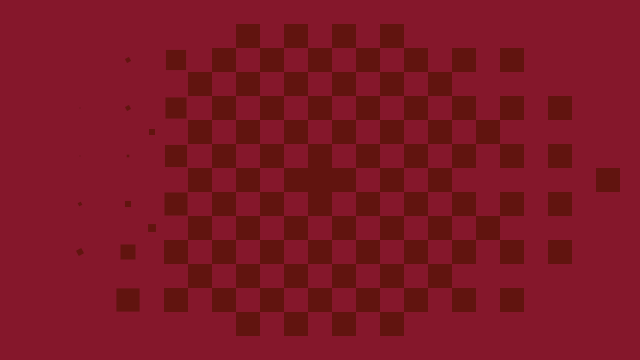
Reproduce this background procedurally as a Shadertoy shader.

```glsl
// Checkerboard of dark squares on crimson, shrinking and tilting away at the left.

const vec3 CRIMSON = vec3(0.52, 0.09, 0.17);
const vec3 MAROON = vec3(0.38, 0.08, 0.06);
const float ROWS = 15.0;

// Furthest filled column for each row distance from the centre
const float REACH[7] = float[7](5.0, 10.0, 7.0, 10.0, 5.0, 8.0, 3.0);

// 1 where the grid holds a square; cell (0,0) is the centre, rows count downward
float isFilled(vec2 cell) {
    if (cell == vec2(0.0) || cell == vec2(12.0, 0.0)) return 1.0;
    float row = abs(cell.y);
    if (row > 6.0) return 0.0;
    float odd = mod(cell.x + cell.y, 2.0);
    return odd * step(abs(cell.x), REACH[int(row)]);
}

// Side length of a square, in cells: the left columns dwindle toward the top
float squareSize(vec2 cell) {
    float row = cell.y;
    if (cell.x > -5.5) return 1.0;
    if (cell.x > -6.5) return min(1.0, 0.94 + 0.02 * row);
    if (cell.x > -7.5) return 0.29 + 0.02 * row;
    if (cell.x > -8.5) {
        float dip = 0.08 * exp(-(row + 1.0) * (row + 1.0));
        return mix(0.19, 1.0, smoothstep(0.0, 5.7, row)) - dip;
    }
    return mix(0.04, 0.25, smoothstep(-1.0, 3.0, row));
}

// Rotation of the smallest squares, in radians
float squareTilt(vec2 cell) {
    bool upperLeft = cell.x == -8.0 && cell.y < -2.0;
    return (upperLeft || cell.x < -9.0) ? 0.5 : 0.0;
}

vec2 rotate(vec2 p, float angle) {
    float c = cos(angle), s = sin(angle);
    return vec2(c * p.x - s * p.y, s * p.x + c * p.y);
}

// Share of a pixel-wide box at p that lies inside a centred square
float squareCoverage(vec2 p, float size, float pixel) {
    vec2 high = min(p + 0.5 * pixel, vec2(0.5 * size));
    vec2 low = max(p - 0.5 * pixel, vec2(-0.5 * size));
    vec2 overlap = clamp((high - low) / pixel, 0.0, 1.0);
    return overlap.x * overlap.y;
}

void mainImage(out vec4 fragColor, in vec2 fragCoord) {
    float pixel = ROWS / iResolution.y;
    vec2 p = (fragCoord - 0.5 * iResolution.xy) * pixel;
    p.y = -p.y;
    vec2 home = floor(p + 0.5);

    // Sum the neighbouring squares so that touching edges leave no seam
    float coverage = 0.0;
    for (int y = -1; y <= 1; y++) {
        for (int x = -1; x <= 1; x++) {
            vec2 cell = home + vec2(x, y);
            vec2 local = rotate(p - cell, squareTilt(cell));
            coverage += isFilled(cell) * squareCoverage(local, squareSize(cell), pixel);
        }
    }

    fragColor = vec4(mix(CRIMSON, MAROON, min(coverage, 1.0)), 1.0);
}
```
